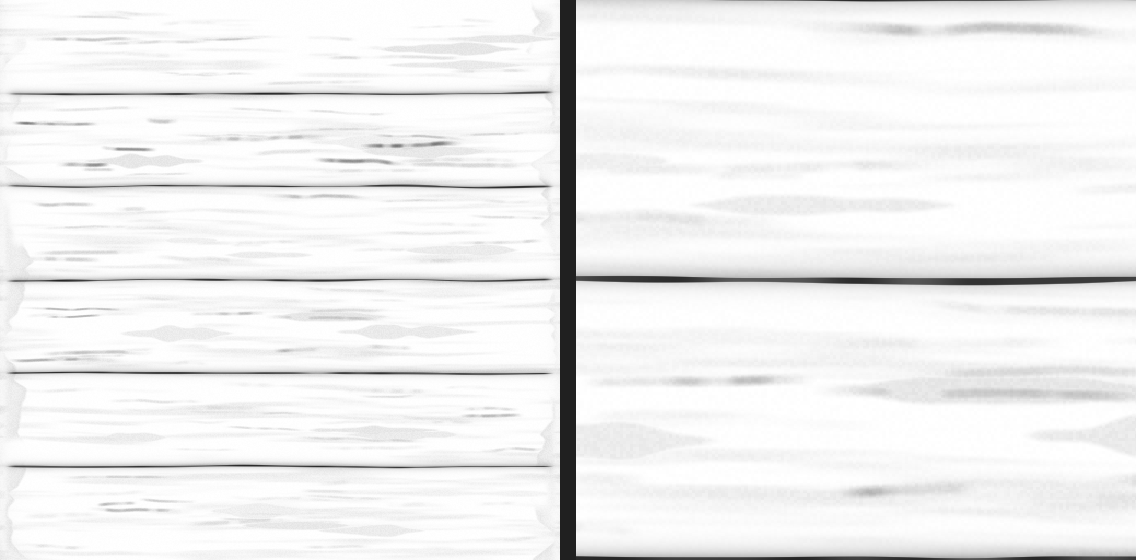
Left, the full canvas; right, a detail of the centre.
A Shadertoy shader for this texture map:

```glsl
// Whitewashed horizontal wood planks with dark seams, grey streaks and worn ends.
const float PLANKS = 6.0;
const int STREAKS = 22;          // short brush marks per plank
const int STAINS = 3;            // broad lens-shaped marks per plank
const float WORN_ROW = 4.0;      // plank with the darkest streaks, from the bottom
const float WORN_BOOST = 1.8;
const float PAINT = 0.997;
const float FIBRE_DEPTH = 0.065;
const float STAIN_DEPTH = 0.085;
const float END_DEPTH = 0.085;
const float SEAM_DEPTH = 0.86;
const float GRAIN = 0.022;
const float GRAIN_CELLS = 512.0;

float hash(vec2 p) {
    vec3 q = fract(p.xyx * 0.1031);
    q += dot(q, q.yzx + 33.33);
    return fract((q.x + q.y) * q.z);
}

float noise(vec2 p) {
    vec2 i = floor(p), f = fract(p);
    f = f * f * (3.0 - 2.0 * f);
    return mix(mix(hash(i), hash(i + vec2(1, 0)), f.x),
               mix(hash(i + vec2(0, 1)), hash(i + vec2(1, 1)), f.x), f.y);
}

// Faint lengthwise fibres over the whole plank.
float fibres(vec2 uv, float row) {
    float bend = 0.012 * noise(vec2(uv.x * 4.0, row + 7.0));
    float broad = noise(vec2(uv.x * 5.0 + row * 13.0, (uv.y + bend) * 95.0));
    float fine = noise(vec2(uv.x * 14.0, (uv.y + bend) * 230.0) + 50.0);
    return smoothstep(0.48, 0.95, 0.7 * broad + 0.3 * fine);
}

// Scattered thin dashes, broken along their length.
float streaks(vec2 uv, float row) {
    float shade = 0.0;
    for (int i = 0; i < STREAKS; i++) {
        vec2 id = vec2(float(i) * 3.0 + 11.0, row * 17.0 + 5.0);
        vec2 centre = vec2(mix(0.07, 0.93, hash(id)),
                           (row + mix(0.1, 0.9, hash(id + 31.0))) / PLANKS);
        float reach = mix(0.03, 0.13, hash(id + 57.0));
        float thick = mix(0.003, 0.0065, hash(id + 73.0));
        float depth = mix(0.05, 0.30, pow(hash(id + 91.0), 4.0));
        vec2 d = uv - centre;
        d.y += d.x * 0.07 * (hash(id + 113.0) - 0.5);
        d.y += 0.004 * (noise(vec2(uv.x * 24.0, id.x + row)) - 0.5);
        float mask = (1.0 - smoothstep(0.45, 1.0, abs(d.x) / reach))
                   * (1.0 - smoothstep(0.1, 1.0, abs(d.y) / thick));
        float broken = smoothstep(0.1, 0.7, noise(vec2(uv.x * 55.0, id.x * 2.0 + row)));
        shade = max(shade, depth * mask * mix(0.35, 1.0, broken));
    }
    return shade * (row == WORN_ROW ? WORN_BOOST : 1.0);
}

// Wide pale marks that taper to points.
float stains(vec2 uv, float row) {
    float shade = 0.0;
    for (int i = 0; i < STAINS; i++) {
        vec2 id = vec2(float(i) * 5.0 + 203.0, row * 19.0 + 41.0);
        vec2 d = uv - vec2(mix(0.15, 0.9, hash(id)),
                           (row + mix(0.25, 0.75, hash(id + 23.0))) / PLANKS);
        float reach = mix(0.05, 0.14, hash(id + 47.0));
        float taper = max(0.0, 1.0 - pow(abs(d.x) / reach, 2.0));
        float height = mix(0.007, 0.014, hash(id + 67.0)) * taper
                     * mix(0.5, 1.2, noise(vec2(uv.x * 30.0, id.x + row)));
        float mask = 1.0 - smoothstep(-0.002, 0.002, abs(d.y) - height);
        shade = max(shade, mask * smoothstep(0.0, 0.3, taper)
                         * mix(0.6, 1.1, hash(id + 83.0)));
    }
    return shade;
}

// Ragged bare patches at both ends of the planks.
float wornEnds(vec2 uv, float edge) {
    float side = uv.x < 0.5 ? 3.0 : 29.0;
    float ragged = noise(vec2(uv.y * 24.0, side)) * 0.055
                 + noise(vec2(uv.y * 75.0, side + 9.0)) * 0.018 - 0.006;
    float inside = 1.0 - smoothstep(-0.004, 0.003, edge - ragged);
    float rim = exp(-abs(edge - ragged) / 0.008);
    float patchy = smoothstep(0.25, 0.7, noise(vec2(edge * 28.0 + side, uv.y * 26.0)));
    return inside * patchy * (0.65 + 0.6 * rim) * smoothstep(0.0, 0.02, edge);
}

// Dark uneven gap with a soft shadow on both sides.
float seam(vec2 uv, float edge, float pixel) {
    float k = round(uv.y * PLANKS);
    if (k < 0.5 || k > PLANKS - 0.5) return 0.0;
    float dy = uv.y - k / PLANKS - 0.004 * (noise(vec2(uv.x * 7.0, k * 9.0)) - 0.5);
    float width = mix(0.0007, 0.0022, noise(vec2(uv.x * 16.0, k * 5.0 + 2.0)));
    float core = 1.0 - smoothstep(width - pixel, width + pixel, abs(dy));
    float ink = mix(0.75, 1.0, noise(vec2(uv.x * 28.0, k * 3.0)));
    float shadow = dy > 0.0 ? 0.36 * exp(-dy / 0.0045) : 0.24 * exp(dy / 0.004);
    float fade = smoothstep(0.006, 0.03, edge);
    return max(core * ink * SEAM_DEPTH * fade, shadow * mix(0.25, 1.0, fade));
}

void mainImage(out vec4 fragColor, in vec2 fragCoord) {
    vec2 uv = fragCoord / iResolution.xy;
    float row = min(floor(uv.y * PLANKS), PLANKS - 1.0);
    float edge = min(uv.x, 1.0 - uv.x);

    // Paint and marks
    float shade = FIBRE_DEPTH * fibres(uv, row);
    shade += streaks(uv, row) * smoothstep(0.01, 0.05, edge);
    shade = max(shade, STAIN_DEPTH * stains(uv, row));
    shade = max(shade, END_DEPTH * wornEnds(uv, edge));
    shade += 0.035 * exp(-edge / 0.012);

    // Fine speckle, strongest where the paint is thin
    float speckle = hash(floor(uv * GRAIN_CELLS)) - 0.5;
    float tone = PAINT - shade + speckle * GRAIN * (0.4 + smoothstep(0.0, 0.08, shade));

    // Gaps between planks
    tone *= 1.0 - seam(uv, edge, 1.0 / iResolution.y);
    fragColor = vec4(vec3(clamp(tone, 0.0, 1.0)), 1.0);
}
```
